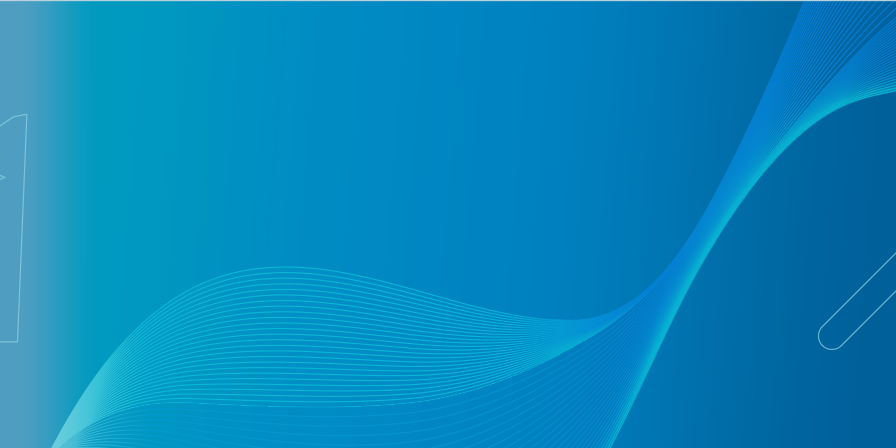
This background is drawn by a WebGL 2 fragment shader. Its source:

```glsl
#version 300 es
precision highp float;
// Blue gradient backdrop crossed by a sheet of fine wavy lines.
// Three smooth curves (top, fold, bottom) are built from cubic pieces, and
// the lines are evenly spaced between them; thin outlines sit at the sides.
uniform vec2 u_resolution;
out vec4 outColor;

const float LINES_PER_BAND = 25.0;
const float LINE_WIDTH = 0.0024;
const vec3 CYAN = vec3(0.04, 0.76, 0.86);
const vec3 BLUE = vec3(0.02, 0.51, 0.89);
const vec3 PALE = vec3(0.55, 0.90, 0.92);

// Cubic through knots a and b, each holding (x, y, slope); straight outside.
float cubic(float x, vec3 a, vec3 b) {
  if (x < a.x) return a.y + (x - a.x) * a.z;
  if (x > b.x) return b.y + (x - b.x) * b.z;
  float w = b.x - a.x;
  float u = (x - a.x) / w;
  float v = 1.0 - u;
  return mix(a.y, b.y, u * u * (3.0 - 2.0 * u)) + w * u * v * (v * a.z - u * b.z);
}

// Five knots joined by four cubics.
float curve(float x, vec3 a, vec3 b, vec3 c, vec3 d, vec3 e) {
  if (x < b.x) return cubic(x, a, b);
  if (x < c.x) return cubic(x, b, c);
  if (x < d.x) return cubic(x, c, d);
  return cubic(x, d, e);
}

// Heights of the top edge, the fold and the bottom edge of the sheet.
vec3 sheetHeights(float x) {
  float top = curve(x, vec3(0.117, 0.0, 1.9), vec3(0.638, 0.404, 0.0),
    vec3(1.276, 0.284, 0.0), vec3(1.5625, 0.505, 1.7), vec3(1.797, 1.0, 2.4));
  float fold = curve(x, vec3(0.13, 0.0, 0.9), vec3(0.43, 0.1, -0.05),
    vec3(0.911, 0.1, 0.1), vec3(1.328, 0.253, 0.6), vec3(2.0, 0.96, 0.8));
  float bottom = curve(x, vec3(0.13, -0.01, -0.9), vec3(1.362, 0.0, 1.9),
    vec3(1.5625, 0.406, 1.75), vec3(1.849, 0.747, 0.6), vec3(2.0, 0.797, 0.2));
  return vec3(top, min(fold, top - 0.006), bottom);
}

float segmentDistance(vec2 p, vec2 a, vec2 b) {
  vec2 d = b - a;
  return length(p - a - d * clamp(dot(p - a, d) / dot(d, d), 0.0, 1.0));
}

// Antialiased coverage of a stroke at distance d from its centre.
float stroke(float d, float width, float pixel) {
  return clamp((0.5 * (width + pixel) - d) / pixel, 0.0, 1.0) * min(1.0, width / pixel);
}

vec3 backdrop(vec2 p) {
  float g = p.x - 0.08 * (p.y - 0.5);
  vec3 c = mix(vec3(0.0, 0.605, 0.75), vec3(0.0, 0.55, 0.765), smoothstep(0.15, 0.75, g));
  c = mix(c, vec3(0.0, 0.51, 0.755), smoothstep(0.6, 1.25, g));
  c = mix(c, vec3(0.0, 0.375, 0.60), smoothstep(1.1, 2.05, g));
  return mix(vec3(0.31, 0.62, 0.76), c, smoothstep(0.03, 0.23, p.x));
}

// Lays the line sheet over a base colour.
vec3 lineSheet(vec3 base, vec2 p, float pixel) {
  const float STEP = 0.002;
  vec3 h = sheetHeights(p.x);
  vec3 slopes = (sheetHeights(p.x + STEP) - h) / STEP;
  bool upper = p.y > h.y;
  vec2 edge = upper ? h.xy : h.yz;
  vec2 slope = upper ? slopes.xy : slopes.yz;
  float gap = max(edge.x - edge.y, 0.002);
  float t = (edge.x - p.y) / gap;
  float tilt = inversesqrt(1.0 + pow(mix(slope.x, slope.y, clamp(t, 0.0, 1.0)), 2.0));

  // Individual strokes, fading to their mean where they crowd together.
  float spacing = gap * tilt / LINES_PER_BAND;
  float s = t * LINES_PER_BAND;
  float line = stroke(abs(fract(s + 0.5) - 0.5) * spacing, LINE_WIDTH, pixel);
  float mean = min(0.8, LINE_WIDTH / spacing);
  float cover = mix(mean, line, smoothstep(1.0, 2.2, spacing / pixel));
  float overTop = (p.y - h.x) * tilt;
  float underBottom = (h.z - p.y) * tilt;
  cover *= 1.0 - smoothstep(0.0, pixel, max(overTop, underBottom) - 0.5 * LINE_WIDTH);

  // Cyan swell on the left, blue beyond the twist, cyan along the right rim.
  float right = smoothstep(1.05, 1.5, p.x);
  float rim = right * exp(-max(-underBottom, 0.0) / 0.025);
  vec3 ink = upper ? mix(CYAN, BLUE, right) : mix(vec3(0.02, 0.61, 0.84), BLUE, right);
  float lowerCyan = upper ? smoothstep(0.45, 1.0, t) * (1.0 - smoothstep(1.25, 1.5, p.x)) : 0.0;
  ink = mix(ink, CYAN, max(lowerCyan, min(1.0, 1.4 * rim)));
  ink = mix(ink, PALE, 1.0 - smoothstep(0.1, 0.36, p.x));
  float strength = upper ? 0.8 : mix(0.6, 0.75, right);
  float body = step(max(overTop, underBottom), 0.0);
  vec3 c = mix(base, ink, body * max(0.07, 0.55 * rim));
  return mix(c, ink, cover * strength);
}

// Rounded bar at the right and a cropped leaf at the left.
float outlineDistance(vec2 p) {
  float bar = abs(segmentDistance(p, vec2(1.857, 0.25), vec2(2.4, 0.793)) - 0.03);
  vec2 corner = vec2(0.06, 0.745);
  vec2 foot = vec2(0.039, 0.237);
  vec2 bend = vec2(0.03, 0.739);
  float leaf = min(segmentDistance(p, corner, foot), segmentDistance(p, foot, vec2(-0.1, foot.y)));
  leaf = min(leaf, min(segmentDistance(p, corner, bend), segmentDistance(p, bend, vec2(0.0, 0.719))));
  float tip = segmentDistance(vec2(p.x, abs(p.y - 0.604)), vec2(0.011, 0.0), vec2(-0.01, 0.008));
  return min(bar, min(leaf, tip));
}

void main() {
  float pixel = 1.0 / u_resolution.y;
  vec2 p = gl_FragCoord.xy * pixel;
  vec3 color = lineSheet(backdrop(p), p, pixel);
  color = mix(color, vec3(0.55, 0.82, 0.88), 0.75 * stroke(outlineDistance(p), 0.0026, pixel));
  // Pale hairline along the top edge.
  color = mix(color, vec3(0.72, 0.82, 0.86), clamp((p.y + 0.5 * pixel - 0.9974) / pixel, 0.0, 1.0));
  outColor = vec4(color, 1.0);
}
```
